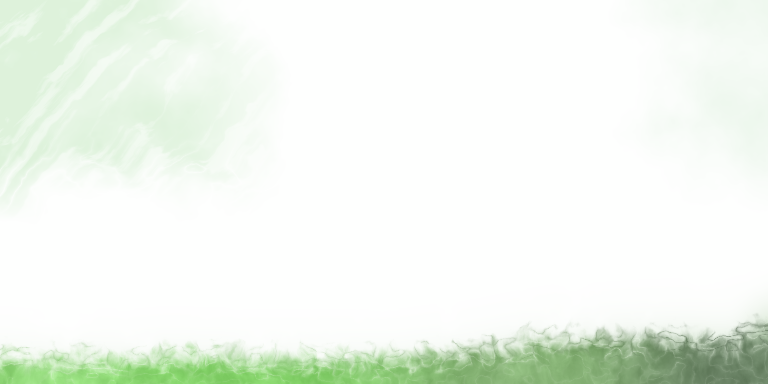
A WebGL 1 fragment shader for this background:

```glsl
precision highp float;
// Pale watercolour backdrop: faint green washes in both upper corners and a
// ragged strip of grass along the bottom, bright at left and greyer at right.
// Masks are smooth ramps torn by value noise; ridged noise adds brush marks.
uniform vec2 u_resolution;

float hash(vec2 p) {
  vec3 q = fract(vec3(p.xyx) * 0.1031);
  q += dot(q, q.yzx + 33.33);
  return fract((q.x + q.y) * q.z);
}

float noise(vec2 p) {
  vec2 i = floor(p), f = fract(p);
  f = f * f * (3.0 - 2.0 * f);
  return mix(mix(hash(i), hash(i + vec2(1, 0)), f.x),
             mix(hash(i + vec2(0, 1)), hash(i + vec2(1, 1)), f.x), f.y);
}

float fbm(vec2 p) {
  float sum = 0.0, amp = 0.5;
  for (int i = 0; i < 5; i++) {
    sum += amp * noise(p);
    p = mat2(1.6, 1.2, -1.2, 1.6) * p + 7.3;
    amp *= 0.5;
  }
  return sum;
}

// Thin curved strokes along the mid level of the noise
float strokes(vec2 p) {
  return pow(1.0 - abs(2.0 * noise(p) - 1.0), 5.0);
}

// Ramp falling from 1 at a to 0 at b
float fall(float a, float b, float x) {
  return 1.0 - smoothstep(a, b, x);
}

void main() {
  vec2 uv = gl_FragCoord.xy / u_resolution;
  vec2 p = uv * vec2(2.0, 1.0);
  vec3 color = vec3(0.997, 0.999, 0.997);

  // Corner washes, streaked along the rising diagonal
  float cloud = fbm(p * 6.0) - 0.5;
  vec2 diagonal = vec2(p.x + p.y, p.y - p.x) * 0.707;
  float streak = fbm(diagonal * vec2(7.0, 32.0) + cloud * 3.0);
  float edge = 0.30 + 0.06 * fall(0.75, 1.0, uv.y);
  float left = fall(edge - 0.10, edge + 0.04, uv.x + cloud * 0.16)
             * smoothstep(0.43, 0.62, uv.y + cloud * 0.16);
  left *= 0.65 + 0.45 * fall(0.0, 0.3, uv.x) + cloud * 1.1;
  left *= 1.0 - 0.5 * smoothstep(0.48, 0.7, streak);
  float lowRim = smoothstep(0.42, 0.48, uv.y) * fall(0.52, 0.68, uv.y);
  left *= 1.0 - 0.7 * lowRim * strokes(diagonal * vec2(12.0, 28.0) + cloud * 4.0);
  color = mix(color, vec3(0.87, 0.95, 0.86), clamp(left, 0.0, 1.0));

  float right = smoothstep(0.80, 0.95, uv.x + cloud * 0.12)
              * smoothstep(0.45, 0.75, uv.y + cloud * 0.2);
  color = mix(color, vec3(0.92, 0.965, 0.92), right * clamp(0.75 + cloud, 0.0, 1.0));

  // Grass height, with clumps and a lift towards the right
  float clump = noise(vec2(p.x * 9.0, 2.5)) - 0.5;
  float height = 0.074 + 0.045 * smoothstep(0.5, 0.75, uv.x)
               + 0.03 * smoothstep(0.94, 1.0, uv.x) + 0.026 * clump;
  vec2 warp = vec2(fbm(p * 18.0), fbm(p * 18.0 + 40.0)) - 0.5;
  vec2 leaf = p + warp * 0.05;
  float tuft = fbm(leaf * vec2(42.0, 30.0)) - 0.5;

  // Haze above the blades
  float haze = exp(-max(uv.y - height + 0.02, 0.0) * 26.0)
             * (0.18 + 0.24 * smoothstep(0.5, 1.0, uv.x));
  haze *= clamp(0.9 + 2.0 * cloud + 1.5 * warp.x, 0.0, 1.0);
  haze += 0.3 * smoothstep(0.95, 1.02, uv.x) * fall(0.12, 0.29, uv.y + cloud * 0.1);
  color = mix(color, vec3(0.66, 0.79, 0.62), haze);

  // Grass body
  vec3 grass = mix(vec3(0.57, 0.86, 0.47), vec3(0.50, 0.82, 0.39), smoothstep(0.05, 0.25, uv.x));
  grass = mix(grass, vec3(0.51, 0.69, 0.44), smoothstep(0.38, 0.65, uv.x));
  grass = mix(grass, vec3(0.40, 0.50, 0.38), smoothstep(0.72, 0.95, uv.x));
  grass += tuft * 0.16 + cloud * 0.12;
  float depth = uv.y - height + tuft * 0.07;
  float cover = fall(-0.055, 0.02, depth);
  color = mix(color, grass, cover * 0.96);

  // Light gashes and dark blades, strongest at the torn rim
  float rim = smoothstep(-0.075, -0.025, depth) * fall(0.0, 0.035, depth);
  float light = strokes(leaf * vec2(38.0, 58.0));
  float dark = strokes(leaf * vec2(30.0, 64.0) + 19.0);
  color = mix(color, vec3(0.93, 0.97, 0.91), light * (0.12 * cover + 0.38 * rim));
  color = mix(color, grass * 0.8, dark * rim * (0.25 + 0.3 * smoothstep(0.4, 0.9, uv.x)));

  gl_FragColor = vec4(clamp(color, 0.0, 1.0), 1.0);
}
```
